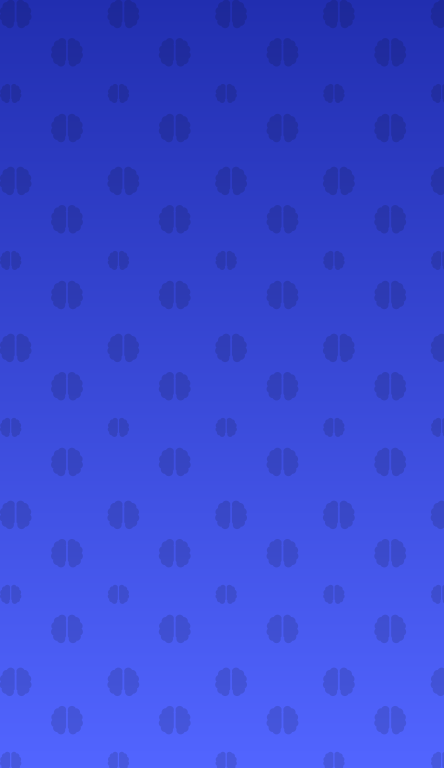
Write a WebGL 2 fragment shader that draws this pattern.

```glsl
#version 300 es
precision highp float;

uniform vec2 u_resolution;
out vec4 outColor;

// Lengths are fractions of the canvas height, measured from the top left.
const vec3 TOP_COLOR = vec3(0.130, 0.180, 0.690);
const vec3 BOTTOM_COLOR = vec3(0.320, 0.395, 1.000);
const float SHADE = 0.13;
const vec2 TILE = vec2(0.1403, 0.2174);
const float MOTIF_RADIUS = 0.0186;

// Motif centre in the tile (xy) and relative size (z).
const int MOTIF_COUNT = 4;
const vec3 MOTIFS[MOTIF_COUNT] = vec3[](
    vec3(0.0203, 0.0182, 1.00),
    vec3(0.0872, 0.0681, 1.00),
    vec3(0.0139, 0.1217, 0.67),
    vec3(0.0872, 0.1667, 1.00));

// Brain outline, in units of its half height.
const int LOBE_COUNT = 6;
const float LOBE_RADIUS = 0.295;
const float LOBE_SPREAD = 1.45;
const float LOBE_OFFSET = 0.32;
const vec2 LOBE_ARC = vec2(0.51, 0.705);
const float LOBE_SKEW = 0.05;
const vec2 CORE_CENTER = vec2(0.39, 0.0);
const vec2 CORE_HALF_SIZE = vec2(0.325, 0.67);
const float CORE_ROUNDING = 0.20;
const float HALF_GAP = 0.064;

float roundedBox(vec2 p, vec2 halfSize, float rounding) {
    vec2 q = abs(p) - halfSize + rounding;
    return length(max(q, 0.0)) + min(max(q.x, q.y), 0.0) - rounding;
}

// Two mirrored halves: a solid core ringed by round lobes.
float brain(vec2 p) {
    p.x = abs(p.x);
    float d = roundedBox(p - CORE_CENTER, CORE_HALF_SIZE, CORE_ROUNDING);
    for (int i = 0; i < LOBE_COUNT; i++) {
        float t = 2.0 * float(i) / float(LOBE_COUNT - 1) - 1.0;
        float angle = t * LOBE_SPREAD;
        vec2 center = LOBE_ARC * vec2(cos(angle), sin(angle));
        center.x += LOBE_OFFSET + LOBE_SKEW * center.y;
        d = min(d, length(p - center) - LOBE_RADIUS);
    }
    return max(d, HALF_GAP - p.x);
}

void main() {
    float pixel = 1.0 / u_resolution.y;
    vec2 p = gl_FragCoord.xy * pixel;
    p.y = 1.0 - p.y;

    // Nearest copy of each motif in the repeating tile
    float coverage = 0.0;
    for (int i = 0; i < MOTIF_COUNT; i++) {
        float radius = MOTIF_RADIUS * MOTIFS[i].z;
        vec2 local = mod(p - MOTIFS[i].xy + 0.5 * TILE, TILE) - 0.5 * TILE;
        float d = brain(local / radius) * radius;
        coverage = max(coverage, clamp(0.5 - d / pixel, 0.0, 1.0));
    }

    // Vertical gradient, darkened under the motifs
    vec3 color = mix(TOP_COLOR, BOTTOM_COLOR, p.y);
    outColor = vec4(color * (1.0 - SHADE * coverage), 1.0);
}
```
